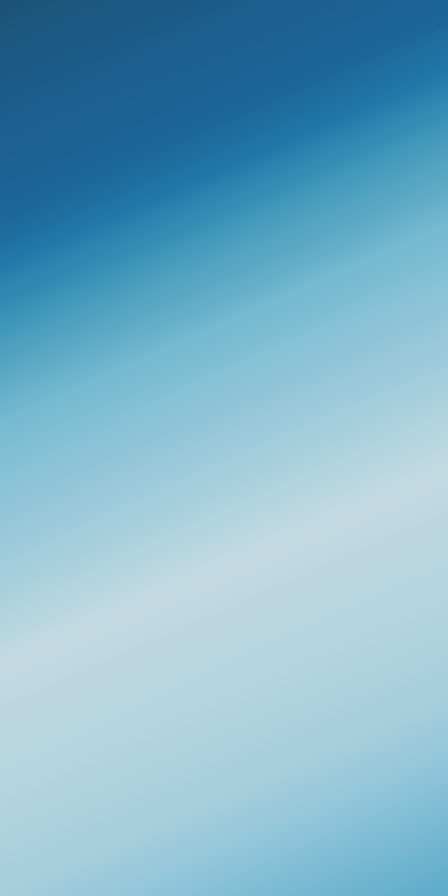
A Shadertoy shader for this background:

```glsl
// A soft diagonal sky gradient: deep blue at the top, a pale band below the middle,
// and cyan in the lower right corner. Colour ramps are chained along one tilted axis,
// with faint streaks of stretched value noise lying parallel to the bands.

float hash(vec2 p) {
    vec3 q = fract(vec3(p.xyx) * 0.1031);
    q += dot(q, q.yzx + 33.33);
    return fract((q.x + q.y) * q.z);
}

float valueNoise(vec2 p) {
    vec2 cell = floor(p);
    vec2 f = fract(p);
    f = f * f * (3.0 - 2.0 * f);
    float low = mix(hash(cell), hash(cell + vec2(1.0, 0.0)), f.x);
    float high = mix(hash(cell + vec2(0.0, 1.0)), hash(cell + vec2(1.0, 1.0)), f.x);
    return mix(low, high, f.y);
}

// Linear ramp from 0 at start to 1 at end
float ramp(float start, float end, float t) {
    return clamp((t - start) / (end - start), 0.0, 1.0);
}

vec3 skyGradient(float t) {
    // Deep blue into cyan
    vec3 color = vec3(0.11, 0.32, 0.46);
    color = mix(color, vec3(0.11, 0.365, 0.545), ramp(0.00, 0.12, t));
    color = mix(color, vec3(0.11, 0.40, 0.60), ramp(0.12, 0.24, t));
    color = mix(color, vec3(0.13, 0.47, 0.66), ramp(0.24, 0.295, t));
    color = mix(color, vec3(0.25, 0.59, 0.725), ramp(0.295, 0.365, t));
    color = mix(color, vec3(0.46, 0.73, 0.815), ramp(0.365, 0.475, t));

    // Cyan into the pale band
    color = mix(color, vec3(0.55, 0.765, 0.84), ramp(0.475, 0.55, t));
    color = mix(color, vec3(0.63, 0.80, 0.86), ramp(0.55, 0.63, t));
    color = mix(color, vec3(0.69, 0.83, 0.87), ramp(0.63, 0.68, t));
    color = mix(color, vec3(0.765, 0.855, 0.89), ramp(0.68, 0.74, t));

    // Pale band back to cyan
    color = mix(color, vec3(0.74, 0.84, 0.88), ramp(0.755, 0.79, t));
    color = mix(color, vec3(0.71, 0.835, 0.875), ramp(0.79, 0.88, t));
    color = mix(color, vec3(0.65, 0.805, 0.86), ramp(0.88, 1.00, t));
    color = mix(color, vec3(0.58, 0.78, 0.855), ramp(1.00, 1.06, t));
    return mix(color, vec3(0.36, 0.67, 0.79), ramp(1.06, 1.22, t));
}

void mainImage(out vec4 fragColor, in vec2 fragCoord) {
    vec2 uv = fragCoord / iResolution.xy;

    // Depth grows downward and slightly to the right
    float depth = 1.0 - uv.y + 0.22 * uv.x;

    // Long faint streaks bend the gradient a little
    float streaks = valueNoise(vec2(uv.x * 1.5, depth * 38.0)) - 0.5;
    streaks += 0.5 * (valueNoise(vec2(uv.x * 2.0 + 7.0, depth * 95.0)) - 0.5);

    vec3 color = skyGradient(depth + 0.008 * streaks) + 0.004 * streaks;
    fragColor = vec4(color, 1.0);
}
```
